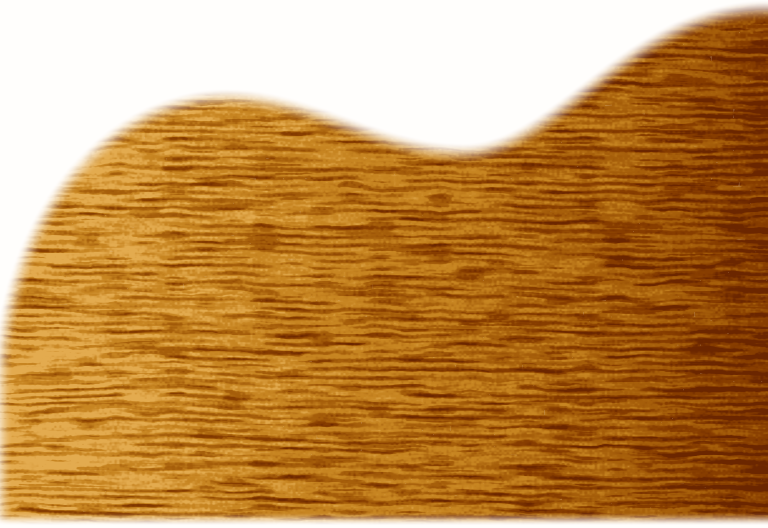
A WebGL 2 fragment shader for this texture:

```glsl
#version 300 es
precision highp float;
// A softly cut, wavy panel of golden brown wood with fine horizontal grain.
uniform vec2 u_resolution;
out vec4 fragColor;

float hash(vec2 p) {
    vec3 q = fract(vec3(p.xyx) * 0.1031);
    q += dot(q, q.yzx + 33.33);
    return fract((q.x + q.y) * q.z);
}

float noise(vec2 p) {
    vec2 i = floor(p), f = fract(p);
    f = f * f * (3.0 - 2.0 * f);
    return mix(mix(hash(i), hash(i + vec2(1, 0)), f.x),
               mix(hash(i + vec2(0, 1)), hash(i + vec2(1, 1)), f.x), f.y);
}

float fbm(vec2 p) {
    float sum = 0.0, amp = 0.5;
    for (int i = 0; i < 4; i++) {
        sum += amp * noise(p);
        p = p * 2.03 + 17.3;
        amp *= 0.5;
    }
    return sum;
}

// Height of the upper rim: crest, dip, then the climb to the right.
float rim(float x) {
    float fall = clamp((x - 0.429) / 0.449, 0.0, 1.0);
    float rise = clamp((x - 0.878) / 0.576, 0.0, 1.0);
    rise += 0.055 * sin(3.14159 * rise);
    return 0.815 - 0.0515 * (1.0 - cos(3.14159 * fall))
                 + 0.1355 * (1.0 - cos(3.14159 * rise));
}

// Approximate signed distance to the panel, negative inside.
float panel(vec2 p) {
    float slope = (rim(p.x + 0.005) - rim(p.x - 0.005)) / 0.01;
    float top = (p.y - rim(p.x)) / sqrt(1.0 + slope * slope);
    if (p.x < 0.429) {
        vec2 radii = vec2(0.429, 0.559);
        vec2 q = vec2(p.x - 0.429, max(p.y - 0.256, 0.0));
        float k = max(length(q / radii), 0.1);
        top = k * (k - 1.0) / max(length(q / (radii * radii)), 0.1);
    }
    return top;
}

// Tone ramp from dark pores to pale highlights.
vec3 woodColor(float t) {
    vec3 c = mix(vec3(0.42, 0.15, 0.0), vec3(0.53, 0.24, 0.0), smoothstep(0.0, 0.25, t));
    c = mix(c, vec3(0.65, 0.37, 0.04), smoothstep(0.25, 0.48, t));
    c = mix(c, vec3(0.78, 0.52, 0.13), smoothstep(0.48, 0.72, t));
    return mix(c, vec3(0.89, 0.67, 0.31), smoothstep(0.72, 0.95, t));
}

void main() {
    vec2 p = gl_FragCoord.xy / u_resolution.y;

    // Broad light: bright on the left, dark toward the right and its lower corner.
    float across = p.x / 1.4545;
    float tone = 0.98 - 0.50 * across - 0.14 * smoothstep(0.85, 1.0, across);
    tone -= 0.08 * across * (1.0 - p.y);
    tone += 0.12 * (fbm(p * vec2(1.6, 9.0)) - 0.47);

    // Grain runs slightly downhill to the right, with small ripples.
    float y = p.y + 0.014 * p.x + 0.010 * (noise(p * vec2(3.5, 4.0)) - 0.5);
    y += 0.0055 * (noise(p * vec2(18.0, 22.0)) - 0.5);
    y += 0.0022 * (noise(p * vec2(55.0, 70.0)) - 0.5);

    // Thin lines, broken up along their length.
    float phase = y * 64.0 + 0.7 * noise(vec2(p.x * 2.5, y * 22.0));
    float line = smoothstep(0.40, 0.04, abs(fract(phase) - 0.5));
    float breaks = smoothstep(0.15, 0.70, noise(vec2(p.x * 11.0, floor(phase) * 3.7)));
    tone -= 0.36 * line * breaks;

    // Short thin dashes, fine fibres and speckle.
    float dash = noise(vec2(p.x * 18.0, y * 180.0) + 31.0);
    tone -= 0.28 * smoothstep(0.52, 0.85, dash);
    tone += 0.18 * (noise(vec2(p.x * 28.0, y * 250.0) + 73.0) - 0.5);
    tone += 0.16 * (noise(p * vec2(210.0, 240.0)) - 0.5);
    vec3 wood = woodColor(tone + 0.01);

    // A few pale flecks.
    float fleck = smoothstep(0.965, 1.0, noise(p * vec2(95.0, 130.0) + 9.0));
    wood = mix(wood, vec3(0.86, 0.72, 0.56), 0.3 * fleck);

    // Feathered rim and a tighter lower edge on white.
    float cover = smoothstep(0.018, -0.024, panel(p));
    cover *= smoothstep(0.004, 0.030, p.y);
    vec3 color = mix(vec3(1.0, 0.995, 0.99), wood, cover);
    fragColor = vec4(color, 1.0);
}
```
